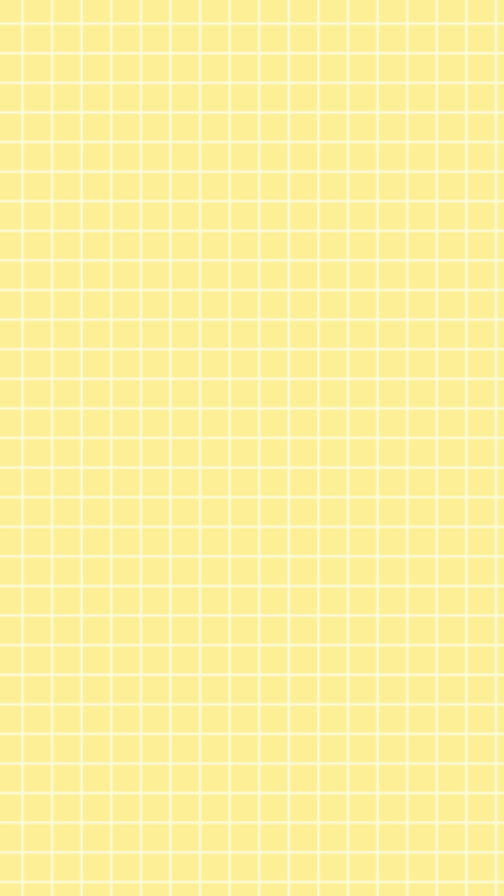
Write a Shadertoy shader that draws this pattern.

```glsl
// Pale yellow paper with a fine grid of soft cream lines.

// Lengths are fractions of the canvas width.
const float PITCH       = 0.05872;              // about 17 cells across, 30 down
const vec2  GRID_ORIGIN = vec2(0.0446, 0.0280); // lowest left crossing
const float HALF_WIDTH  = 0.0022;
const float SOFTNESS    = 0.0038;

const vec3 PAPER_COLOR = vec3(0.990, 0.937, 0.588);
const vec3 LINE_COLOR  = vec3(0.985, 0.987, 0.870);

// Distance to the nearest vertical (x) and horizontal (y) grid line.
vec2 gridDistance(vec2 p) {
    vec2 cell = fract((p - GRID_ORIGIN) / PITCH + 0.5) - 0.5;
    return abs(cell) * PITCH;
}

void mainImage(out vec4 fragColor, in vec2 fragCoord) {
    vec2 p = fragCoord / iResolution.x;
    float pixel = 1.0 / iResolution.x;

    // Soft line profile, never sharper than a pixel
    float blur = max(SOFTNESS, 0.8 * pixel);
    vec2 coverage = 1.0 - smoothstep(HALF_WIDTH - blur, HALF_WIDTH + blur, gridDistance(p));

    // Union of both line directions, brightest at the crossings
    float ink = 1.0 - (1.0 - coverage.x) * (1.0 - coverage.y);

    fragColor = vec4(mix(PAPER_COLOR, LINE_COLOR, ink), 1.0);
}
```
